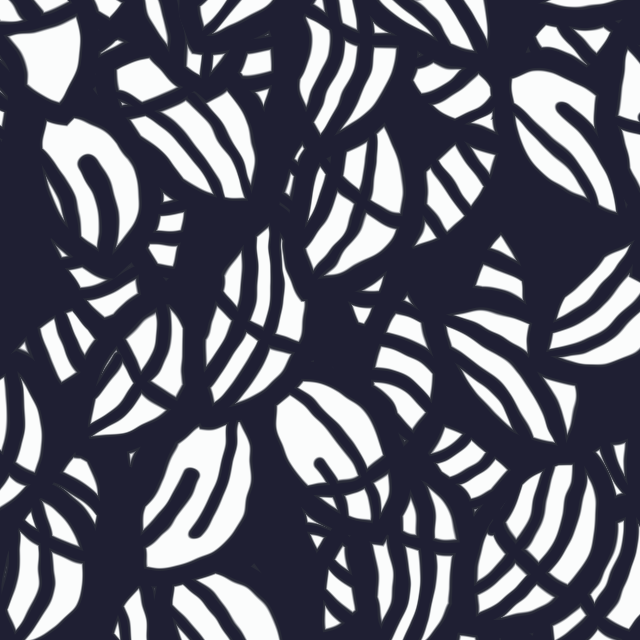
This pattern is drawn by a Shadertoy shader. Its source:

```glsl
// Overlapping white shells and ribbed bands, cut by dark curved lines on navy.

const vec3 NAVY = vec3(0.12, 0.12, 0.20);
const vec3 RIM = vec3(0.16, 0.17, 0.22);
const vec3 WHITE = vec3(0.985, 0.99, 0.99);

const float SHELL_DENSITY = 4.2;   // shells per canvas height
const float BAND_DENSITY = 4.7;    // bands per canvas height
const float JITTER = 0.6;          // scatter inside a cell
const float GRID_TILT = 0.42;      // hides the rows of the grid
const float MARGIN = 0.037;        // dark gap around each motif
const float WOBBLE = 0.014;        // hand-cut irregularity
const float CRINKLE = 0.005;       // finer irregularity
const float EDGE = 0.0021;         // half width of the soft edge
const float RIM_REACH = 0.0055;    // reach of the faint rim

float hash(vec2 p) {
    vec3 q = fract(vec3(p.xyx) * vec3(0.1031, 0.1030, 0.0973));
    q += dot(q, q.yzx + 33.33);
    return fract((q.x + q.y) * q.z);
}

float noise(vec2 p) {
    vec2 i = floor(p), f = fract(p);
    f = f * f * (3.0 - 2.0 * f);
    vec2 e = vec2(0.0, 1.0);
    return mix(mix(hash(i), hash(i + e.yx), f.x),
               mix(hash(i + e.xy), hash(i + e.yy), f.x), f.y);
}

vec2 noisePair(vec2 p) {
    return vec2(noise(p + 3.0), noise(p + 57.0)) - 0.5;
}

vec2 turn(vec2 p, float a) {
    float c = cos(a), s = sin(a);
    return vec2(c * p.x + s * p.y, c * p.y - s * p.x);
}

// Radius of the arc with the given half chord and height
float arcRadius(float chord, float rise) {
    return (chord * chord + rise * rise) / (2.0 * rise);
}

// Pointed leaf along y, bulging by 'right' and 'left'
float leaf(vec2 p, float tip, float right, float left) {
    float r = arcRadius(tip, right), l = arcRadius(tip, left);
    return max(length(p - vec2(right - r, 0.0)) - r,
               length(p - vec2(l - left, 0.0)) - l);
}

// Crescent lines following the right edge; some stop short in a round knob
float shellLines(vec2 p, float tip, float right, vec2 id) {
    float u = p.x + 0.3 * p.y * p.y / arcRadius(tip, right);
    float gap = mix(0.046, 0.058, hash(id + 11.0));
    float t = (right - u) / gap;
    float n = max(floor(t + 0.5), 1.0);
    float h = hash(id + n * 7.3);
    float side = h < 0.13 ? -1.0 : 1.0;
    float stop = h < 0.26 ? tip * mix(-0.1, 0.5, hash(id - n * 3.1)) : 9.0;
    float width = mix(0.009, 0.0155, hash(id + n));
    float d = length(vec2((t - n) * gap, max(p.y * side - stop, 0.0))) - width;

    // One stroke sweeping across many of the shells
    float sweep = p.y + 0.45 * p.x - 3.0 * p.x * p.x;
    float offset = (hash(id + 23.0) - 0.5) * tip;
    float cross = abs(sweep - offset) * 0.9 - 0.0115;
    return hash(id + 29.0) < 0.6 ? min(d, cross) : d;
}

// Bowed ribs across a band
float bandLines(vec2 p, vec2 id) {
    float bow = mix(-5.0, 5.0, hash(id + 31.0));
    float gap = mix(0.048, 0.062, hash(id + 37.0));
    float v = p.y + bow * p.x * p.x + 0.25 * p.x;
    float t = v / gap + hash(id + 41.0);
    return abs(fract(t) - 0.5) * gap - mix(0.010, 0.014, hash(id + 43.0));
}

// Lays a grid of motifs over the white field; each clears a dark margin
float layMotifs(float field, vec2 p, float density, bool isShell, float seed) {
    vec2 g = turn(p, GRID_TILT) * density;
    vec2 base = floor(g);
    for (int y = -1; y <= 1; y++)
    for (int x = -1; x <= 1; x++) {
        vec2 cell = base + vec2(x, y);
        vec2 id = cell + seed;
        vec2 shift = vec2(hash(id), hash(id + 5.0)) - 0.5;
        float angle = mix(-0.95, 0.95, hash(id + 13.0));
        vec2 q = (g - cell - 0.5 - JITTER * shift) / density;
        q = turn(q, angle - GRID_TILT);

        float tip = mix(0.112, 0.145, hash(id + 17.0));
        float right = isShell ? tip * 0.68 : 0.050;
        float left = isShell ? tip * 0.38 : 0.034;
        float body = leaf(q, tip, right, left);
        float lines = isShell ? shellLines(q, tip, right, id) : bandLines(q, id);
        field = max(field, MARGIN - body);
        field = min(field, max(body, -lines));
    }
    return field;
}

void mainImage(out vec4 fragColor, in vec2 fragCoord) {
    vec2 p = fragCoord / iResolution.y;
    p += WOBBLE * noisePair(p * 13.0) + CRINKLE * noisePair(p * 36.0);

    // Bands lie below, shells above
    float field = layMotifs(1.0, p, BAND_DENSITY, false, 140.0);
    field = layMotifs(field, p, SHELL_DENSITY, true, 310.0);

    float soft = max(EDGE, 0.75 / iResolution.y);
    vec3 color = mix(RIM, NAVY, smoothstep(0.6 * RIM_REACH, RIM_REACH, field));
    color = mix(WHITE, color, smoothstep(-soft, soft, field));
    fragColor = vec4(color, 1.0);
}
```
